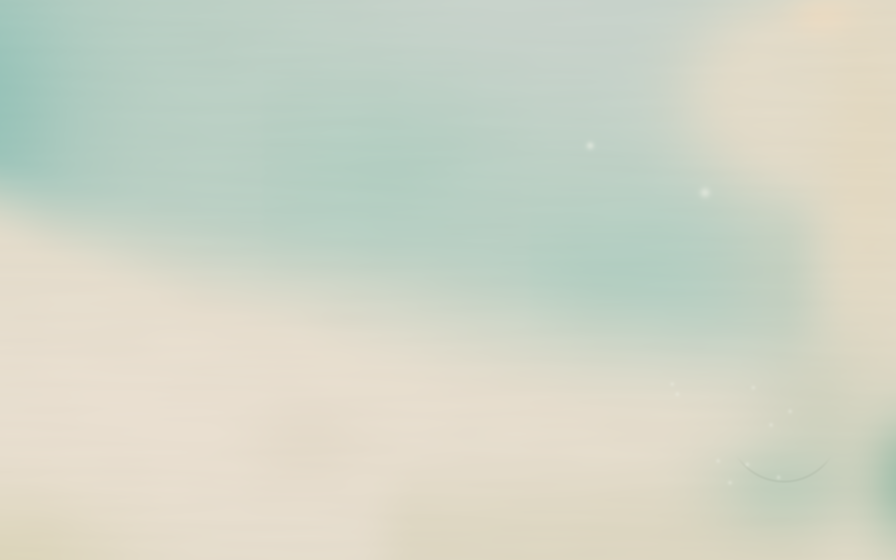
This background is drawn by a WebGL 2 fragment shader. Its source:

```glsl
#version 300 es
precision highp float;
// Soft watercolour backdrop: a misty teal sky melts into warm cream sand.
// A curved, noise-warped horizon joins the two; broad Gaussian glows tint
// the regions, and small sparks and a thin arc add detail on the right.

uniform vec2 u_resolution;
out vec4 fragColor;

float hash(vec2 p) {
    p = fract(p * vec2(0.1031, 0.1137));
    p += dot(p, p.yx + 33.3);
    return fract((p.x + p.y) * p.x * 17.0);
}

vec2 gradient(vec2 cell) {
    float angle = 6.2832 * hash(cell);
    return vec2(cos(angle), sin(angle));
}

float gradientNoise(vec2 p) {
    vec2 i = floor(p), f = p - i;
    vec2 u = f * f * f * (f * (f * 6.0 - 15.0) + 10.0);
    vec2 e = vec2(1.0, 0.0);
    float low = mix(dot(gradient(i), f), dot(gradient(i + e), f - e), u.x);
    float high = mix(dot(gradient(i + e.yx), f - e.yx),
                     dot(gradient(i + 1.0), f - 1.0), u.x);
    return mix(low, high, u.y);
}

float glow(vec2 p, vec2 center, vec2 radius) {
    vec2 d = (p - center) / radius;
    return exp(-dot(d, d));
}

vec3 skyColor(vec2 p) {
    vec3 teal = vec3(0.695, 0.805, 0.755);
    vec3 sky = mix(vec3(0.755, 0.82, 0.775), vec3(0.785, 0.825, 0.795),
                   glow(p, vec2(0.95, 1.0), vec2(0.5, 0.25)));
    sky = mix(sky, vec3(0.71, 0.805, 0.76), 0.7 * glow(p, vec2(0.2, 0.85), vec2(0.35, 0.4)));
    sky = mix(sky, vec3(0.57, 0.755, 0.715), 0.9 * glow(p, vec2(-0.05, 0.82), vec2(0.18, 0.28)));
    // Two washes, each with a faint straight left edge
    float wash = glow(p, vec2(0.67, 0.69), vec2(0.26, 0.18));
    sky = mix(sky, teal, wash * mix(0.6, 0.85, smoothstep(0.463, 0.475, p.x)));
    wash = glow(p, vec2(1.12, 0.52), vec2(0.27, 0.15));
    sky = mix(sky, teal, wash * mix(0.65, 0.9, smoothstep(0.935, 0.955, p.x)));
    return mix(sky, vec3(0.77, 0.81, 0.745), 0.7 * glow(p, vec2(1.4, 0.53), vec2(0.11, 0.18)));
}

vec3 sandColor(vec2 p) {
    vec3 sand = mix(vec3(0.885, 0.858, 0.79), vec3(0.912, 0.873, 0.815),
                    glow(p, vec2(0.3, 0.24), vec2(0.8, 0.28)));
    sand = mix(sand, vec3(0.875, 0.84, 0.77), 0.55 * glow(p, vec2(0.55, 0.2), vec2(0.12, 0.08)));
    sand = mix(sand, vec3(0.85, 0.825, 0.71), 0.8 * glow(p, vec2(0.0, -0.02), vec2(0.22, 0.13)));
    float olive = smoothstep(0.63, 0.75, p.x) * smoothstep(0.21, 0.04, p.y);
    return mix(sand, vec3(0.86, 0.835, 0.75), 0.8 * olive);
}

float sparkles(vec2 p) {
    float light = 0.5 * glow(p, vec2(1.054, 0.74), vec2(0.007))
                + 0.5 * glow(p, vec2(1.259, 0.656), vec2(0.009));
    // Tiny specks drift through the lower right
    for (int i = 0; i < 9; i++) {
        float k = float(i);
        vec2 spot = vec2(1.2 + 0.24 * hash(vec2(k, 3.7)), 0.12 + 0.27 * hash(vec2(8.3, k)));
        light += 0.3 * glow(p, spot, vec2(0.004));
    }
    return light;
}

void main() {
    vec2 uv = gl_FragCoord.xy / u_resolution;
    vec2 p = vec2(uv.x * 1.6, uv.y);

    // Sloping horizon, crisper on the left
    float horizon = 0.645 - 0.32 * p.x + 0.07 * p.x * p.x;
    horizon += 0.02 * gradientNoise(p * vec2(3.0, 5.0));
    float softness = mix(0.085, 0.14, smoothstep(0.0, 0.8, p.x));
    float sky = smoothstep(-softness, softness, p.y - horizon);
    vec3 color = mix(sandColor(p), skyColor(p), sky);

    // Warm light fills the upper right and runs down the right edge
    float cloud = smoothstep(0.08, 0.78, glow(p, vec2(1.45, 0.83), vec2(0.25, 0.21)));
    float edge = smoothstep(1.39, 1.53, p.x);
    float warm = 1.0 - (1.0 - cloud) * (1.0 - edge);
    color = mix(color, vec3(0.89, 0.858, 0.785), 0.95 * warm);
    color = mix(color, vec3(0.89, 0.845, 0.745), 0.7 * glow(p, vec2(1.55, 0.72), vec2(0.09, 0.3)));
    color = mix(color, vec3(0.925, 0.855, 0.755), 0.75 * glow(p, vec2(1.47, 0.97), vec2(0.055, 0.035)));

    // Green shade in the lower right
    color = mix(color, vec3(0.805, 0.815, 0.74), 0.75 * glow(p, vec2(1.47, 0.27), vec2(0.1, 0.15)));
    color = mix(color, vec3(0.725, 0.795, 0.725), 0.8 * glow(p, vec2(1.4, 0.13), vec2(0.13, 0.09)));
    color = mix(color, vec3(0.59, 0.73, 0.65), 0.9 * glow(p, vec2(1.63, 0.14), vec2(0.08, 0.12)));

    // Thin shallow arc
    vec2 fromArc = p - vec2(1.4, 0.24);
    float arc = smoothstep(0.004, 0.0, abs(length(fromArc) - 0.1));
    arc *= smoothstep(-0.05, -0.08, fromArc.y);
    color -= 0.035 * arc;

    color = mix(color, vec3(0.94, 0.95, 0.91), sparkles(p));

    // Faint horizontal brush streaks and paper grain
    color += 0.007 * gradientNoise(p * vec2(4.0, 60.0)) + 0.005 * gradientNoise(p * 9.0);
    fragColor = vec4(color, 1.0);
}
```
